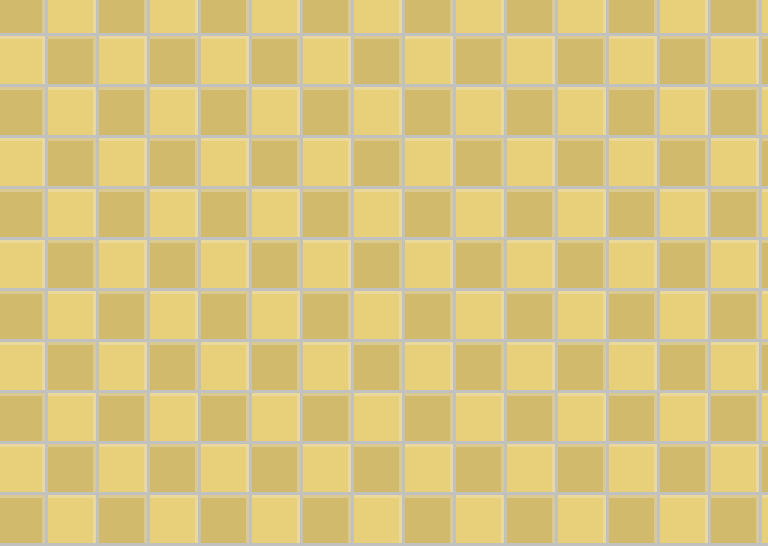
A Shadertoy shader for this pattern:

```glsl
// Checkerboard of two-tone yellow tiles with lit top and right edges and grey grout.

// Lengths are fractions of the canvas height.
const float UNIT = 1.0 / 364.0;
const float PITCH = 34.0 * UNIT;        // tile plus grout
const float TILE = 32.0 * UNIT;         // tile side
const float BEVEL = 2.0 * UNIT;         // lit edge width
const vec2 ORIGIN = vec2(-2.0, 2.0) * UNIT; // lower left corner of the first tile

const vec3 DARK_TILE = vec3(0.82, 0.73, 0.42);
const vec3 LIGHT_TILE = vec3(0.91, 0.81, 0.48);
const vec3 GROUT = vec3(0.757, 0.757, 0.75);
const vec3 SHEEN = vec3(0.96, 0.97, 1.0);
const float SHEEN_AMOUNT = 0.25;

// Antialiased coverage of a square from the local origin to the given side.
float squareCoverage(vec2 p, float side, float pixel) {
    vec2 edge = min(p, side - p);
    vec2 cover = clamp(edge / pixel + 0.5, 0.0, 1.0);
    return cover.x * cover.y;
}

void mainImage(out vec4 fragColor, in vec2 fragCoord) {
    float pixel = 1.0 / iResolution.y;
    vec2 uv = fragCoord * pixel - ORIGIN;

    // Cells are split halfway through the grout, so tile edges stay inside.
    float margin = 0.5 * (PITCH - TILE);
    vec2 grid = (uv + margin) / PITCH;
    vec2 cell = floor(grid);
    vec2 local = fract(grid) * PITCH - margin;

    // Alternate the tile colour along both axes.
    float parity = mod(cell.x + cell.y, 2.0);
    vec3 face = mix(DARK_TILE, LIGHT_TILE, parity);
    vec3 lit = mix(face, SHEEN, SHEEN_AMOUNT);

    // The face leaves the lit strip uncovered along the top and right.
    vec2 inner = clamp((TILE - BEVEL - local) / pixel + 0.5, 0.0, 1.0);
    vec3 tile = mix(lit, face, inner.x * inner.y);

    vec3 color = mix(GROUT, tile, squareCoverage(local, TILE, pixel));
    fragColor = vec4(color, 1.0);
}
```
